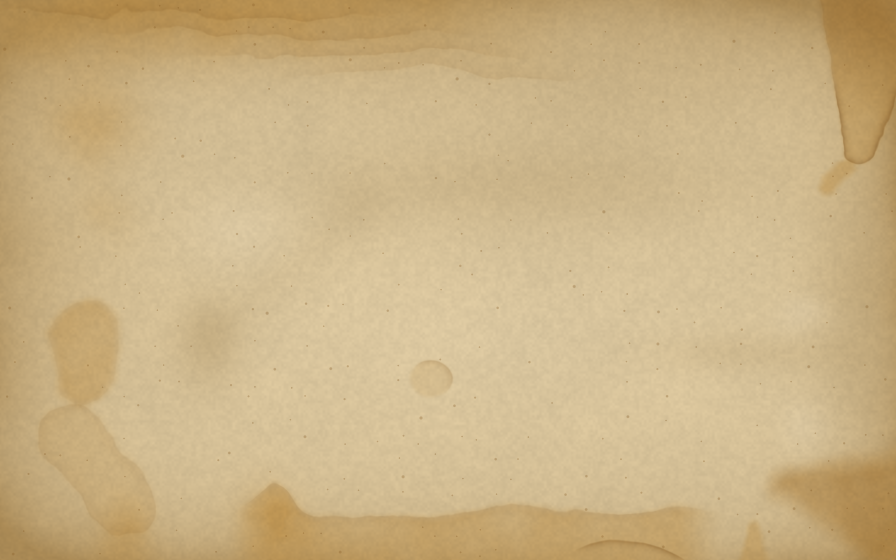
Reproduce this texture procedurally as a Shadertoy shader.

```glsl
// Aged parchment: a pale warm sheet with browned borders, soft creases and water stains.
// Stains are noise-warped distance shapes with a fill and a darker tide line;
// Gaussian glows shade the sheet, and hashed grain and specks finish it.

const vec3 PAPER = vec3(0.845, 0.765, 0.605);
const vec3 BORDER = vec3(0.64, 0.51, 0.30);
const vec3 OCHRE = vec3(0.73, 0.56, 0.29);
const vec3 UMBER = vec3(0.50, 0.33, 0.12);
const vec3 SHADE = vec3(0.68, 0.58, 0.40);
const vec3 LIGHT = vec3(0.88, 0.81, 0.67);
const float WARP = 0.045;         // raggedness of stain outlines
const float GRAIN = 0.035;        // strength of paper fibre
const float SPECK_CELLS = 30.0;   // speck cells per canvas height
const float SPECK_SHARE = 0.22;   // share of cells holding a speck

float hash(vec2 p) {
    vec3 q = fract(vec3(p.xyx) * 0.1031);
    q += dot(q, q.yzx + 33.33);
    return fract((q.x + q.y) * q.z);
}

float noise(vec2 p) {
    vec2 i = floor(p), f = fract(p);
    f = f * f * (3.0 - 2.0 * f);
    return mix(mix(hash(i), hash(i + vec2(1, 0)), f.x),
               mix(hash(i + vec2(0, 1)), hash(i + vec2(1, 1)), f.x), f.y);
}

float fbm(vec2 p) {
    float sum = 0.0, gain = 0.5;
    for (int i = 0; i < 5; i++) {
        sum += gain * noise(p);
        p = mat2(1.6, 1.2, -1.2, 1.6) * p + 7.3;
        gain *= 0.5;
    }
    return sum;
}

float glow(vec2 p, vec2 centre, vec2 radius) {
    vec2 q = (p - centre) / radius;
    return exp(-dot(q, q));
}

// Inside depth of a capsule tapering from radius ra to rb
float taper(vec2 p, vec2 a, vec2 b, float ra, float rb) {
    vec2 ab = b - a;
    float h = clamp(dot(p - a, ab) / dot(ab, ab), 0.0, 1.0);
    return mix(ra, rb, h) - length(p - a - ab * h);
}

float fill(float depth, float soft) { return smoothstep(-soft, soft, depth); }

float tide(float depth, float reach) {
    return smoothstep(-0.003, 0.002, depth) * exp(-max(depth, 0.0) / reach);
}

float span(float x, float a, float b, float soft) {
    return smoothstep(a - soft, a + soft, x) * (1.0 - smoothstep(b - soft, b + soft, x));
}

void mainImage(out vec4 fragColor, in vec2 fragCoord) {
    vec2 p = fragCoord / iResolution.y;
    float wide = iResolution.x / iResolution.y;
    float cloud = fbm(p * 4.0 + 2.0), mottle = fbm(p * 13.0 + 9.0);
    vec2 w = p + WARP * (vec2(fbm(p * 9.0), fbm(p * 9.0 + 31.0)) - 0.48);

    // Sheet: soft folds and pale rises
    vec3 col = PAPER * (1.0 + 0.05 * (cloud - 0.48) + 0.03 * (mottle - 0.48));
    float fold = glow(p, vec2(0.37, 0.39), vec2(0.06, 0.08)) * 0.40
               + fill(taper(p, vec2(0.40, 0.42), vec2(0.64, 0.63), 0.0, 0.02), 0.10) * 0.25
               + glow(p, vec2(0.95, 0.67), vec2(0.40, 0.08)) * 0.30
               + glow(p, vec2(1.10, 0.83), vec2(0.30, 0.10)) * 0.18
               + glow(p, vec2(1.32, 0.37), vec2(0.16, 0.035)) * 0.22
               + glow(p, vec2(1.52, 0.45), vec2(0.08, 0.20)) * 0.25;
    col = mix(col, SHADE, fold);
    float rise = glow(p, vec2(0.43, 0.59), vec2(0.10, 0.07)) * 0.5
               + glow(w, vec2(1.435, 0.43), vec2(0.045, 0.035)) * 0.6
               + glow(w, vec2(1.435, 0.24), vec2(0.045, 0.045)) * 0.6
               + glow(p, vec2(0.85, 0.40), vec2(0.35, 0.12)) * 0.25;
    col = mix(col, LIGHT, rise);

    // Browned borders
    float age = 0.62 * exp(-p.x / 0.12) + 0.62 * exp(-(wide - p.x) / 0.075)
              + 0.72 * exp(-(1.0 - p.y) / 0.10) + 0.55 * exp(-p.y / 0.07);
    col = mix(col, BORDER, clamp(age * (0.55 + 0.9 * cloud), 0.0, 0.9));

    // Top and left washes
    float ochre = glow(w, vec2(0.18, 0.78), vec2(0.08, 0.07)) * 0.40
                + glow(w, vec2(0.19, 0.63), vec2(0.05, 0.05)) * 0.20
                + glow(w, vec2(0.20, 0.97), vec2(0.42, 0.08)) * 0.50
                + glow(w, vec2(0.23, 0.02), vec2(0.05, 0.07)) * 0.45
                + glow(w, vec2(0.48, 0.07), vec2(0.05, 0.06)) * 0.45;
    float umber = 0.0;
    for (int i = 0; i < 4; i++) {
        float k = float(i);
        float depth = w.y - 0.975 + 0.035 * k + 0.03 * (fbm(vec2(p.x * 5.0, k * 9.0)) - 0.5);
        float reach = span(p.x, 0.03 + 0.18 * k, 0.65 + 0.12 * k, 0.12);
        umber += tide(depth, 0.012) * reach * (0.20 - 0.03 * k);
        ochre += fill(depth, 0.015) * reach * 0.10;
    }
    float leaf = taper(w, vec2(0.15, 0.39), vec2(0.14, 0.32), 0.065, 0.045);
    float pool = taper(w, vec2(0.14, 0.21), vec2(0.23, 0.10), 0.065, 0.055);
    ochre += fill(leaf, 0.015) * 0.42 + fill(pool, 0.012) * 0.18;
    umber += tide(leaf, 0.012) * 0.06 + tide(pool, 0.010) * 0.12;

    // Bottom band and its small arc
    float band = 0.085 + 0.055 * exp(-pow((p.x - 0.49) / 0.04, 2.0)) - w.y;
    float run = span(p.x, 0.45, 1.25, 0.05);
    float arc = 0.037 - 3.0 * pow(p.x - 1.11, 2.0) - p.y + 0.4 * (w.y - p.y);
    ochre += fill(band, 0.012) * run * 0.42;
    umber += tide(band, 0.010) * run * 0.16 + tide(arc, 0.006) * span(p.x, 1.04, 1.22, 0.02) * 0.45;

    // Right-hand drip and lower corner
    float drip = taper(w, vec2(1.53, 0.735), vec2(1.56, 1.0), 0.026, 0.105);
    float tail = taper(w, vec2(1.485, 0.66), vec2(1.51, 0.70), 0.010, 0.016);
    float corner = taper(w, vec2(1.41, 0.135), vec2(1.60, 0.09), 0.025, 0.10);
    float streak = taper(w, vec2(1.35, 0.0), vec2(1.355, 0.06), 0.025, 0.012);
    ochre += fill(drip, 0.008) * 0.45 + fill(tail, 0.008) * 0.45 + fill(streak, 0.008) * 0.4;
    ochre += fill(corner, 0.025) * 0.45;
    umber += fill(drip, 0.02) * smoothstep(0.78, 1.0, p.y) * 0.30 * (0.5 + mottle);
    umber += tide(drip, 0.006) * (0.15 + 0.40 * span(p.y, 0.70, 0.84, 0.03));
    umber += fill(corner, 0.04) * 0.22 * (0.4 + mottle);

    // Small curled mark near the middle
    vec2 curl = p - vec2(0.77, 0.322);
    float ring = 0.036 - length(curl * vec2(1.0, 1.15)) + 0.4 * (w.x - p.x);
    float side = smoothstep(-0.01, 0.03, dot(curl, vec2(0.6, 0.8)));
    ochre += fill(ring, 0.006) * 0.18;
    umber += tide(ring, 0.005) * side * 0.25;

    col = mix(col, OCHRE, clamp(ochre * (0.6 + 0.85 * mottle), 0.0, 0.85));
    col = mix(col, UMBER, clamp(umber, 0.0, 0.8));

    // Scattered specks and fibre
    vec2 cell = floor(p * SPECK_CELLS);
    vec2 spot = 0.2 + 0.6 * vec2(hash(cell + 5.0), hash(cell + 17.0));
    float size = mix(0.03, 0.09, pow(hash(cell + 43.0), 4.0));
    float speck = 1.0 - smoothstep(size * 0.4, size + 0.04, length(fract(p * SPECK_CELLS) - spot));
    col = mix(col, UMBER, speck * step(hash(cell), SPECK_SHARE) * 0.30);
    col *= 1.0 + GRAIN * (noise(p * 230.0) + noise(p * 110.0 + 8.0) - 1.0);
    fragColor = vec4(col, 1.0);
}
```
